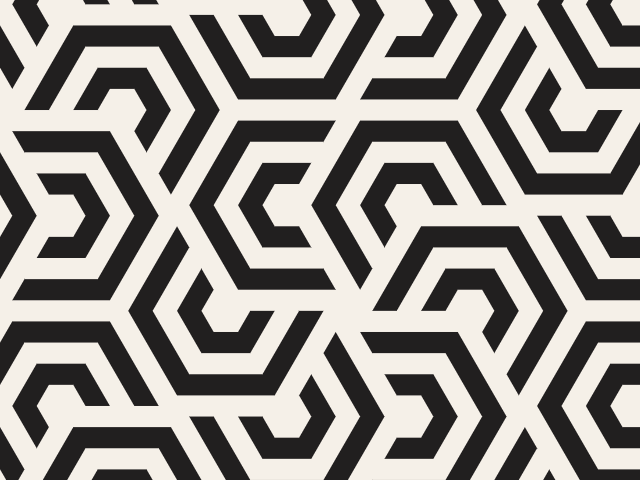
A WebGL 2 fragment shader for this pattern:

```glsl
#version 300 es
precision highp float;
// Pinwheels of six open concentric hexagons, black on cream, on a triangular lattice.

uniform vec2 u_resolution;
out vec4 fragColor;

const vec3 CREAM = vec3(0.96, 0.94, 0.91);
const vec3 INK = vec3(0.13, 0.12, 0.12);

const float BAND = 0.04404;                // band width, as a share of canvas height
const vec2 ORIGIN = vec2(0.7248, 0.3524);  // centre of one pinwheel, in canvas heights

// Lengths below are in band widths.
const float SQRT3 = 1.7320508;
const float PITCH = 19.0;                  // distance between pinwheel centres
const float ARM = 10.0 / SQRT3;            // pinwheel centre to hexagon centre
const float INNER_RING = 1.5;              // apothem of each ring's middle line
const float OUTER_RING = 3.5;
const float SIXTH = 1.0471976;             // sixth of a turn, in radians
const float OPENING_TURN = 4.0;            // opening direction, in sixths from the arm

vec2 rotate(vec2 p, float angle) {
    float c = cos(angle), s = sin(angle);
    return vec2(c * p.x - s * p.y, s * p.x + c * p.y);
}

// Two hexagonal rings with a 120 degree opening towards +x.
float openHexagon(vec2 p) {
    vec2 q = abs(p);
    float apothem = max(q.y, 0.5 * (SQRT3 * q.x + q.y));
    float rings = min(abs(apothem - INNER_RING), abs(apothem - OUTER_RING)) - 0.5;
    float opening = 0.5 * (SQRT3 * p.x - q.y);
    return max(rings, opening);
}

// Six open hexagons, each one reaching into the opening of the next.
float pinwheel(vec2 p) {
    float d = 1e3;
    for (int k = 0; k < 6; k++) {
        vec2 local = rotate(p, -SIXTH * float(k)) - vec2(ARM, 0.0);
        d = min(d, openHexagon(rotate(local, -SIXTH * OPENING_TURN)));
    }
    return d;
}

// Triangular lattice point for integer coordinates.
vec2 latticePoint(vec2 cell) {
    return PITCH * vec2(0.5 * SQRT3 * cell.x, 0.5 * cell.x + cell.y);
}

void main() {
    vec2 p = (gl_FragCoord.xy / u_resolution.y - ORIGIN) / BAND;
    float pixel = 1.0 / (u_resolution.y * BAND);

    // Nearest cell, then its neighbours, since arms cross cell borders.
    float column = round(p.x / (0.5 * SQRT3 * PITCH));
    vec2 cell = vec2(column, round(p.y / PITCH - 0.5 * column));
    float d = 1e3;
    for (int i = -1; i <= 1; i++) {
        for (int j = -1; j <= 1; j++) {
            d = min(d, pinwheel(p - latticePoint(cell + vec2(i, j))));
        }
    }

    float ink = clamp(0.5 - d / pixel, 0.0, 1.0);
    fragColor = vec4(mix(CREAM, INK, ink), 1.0);
}
```
